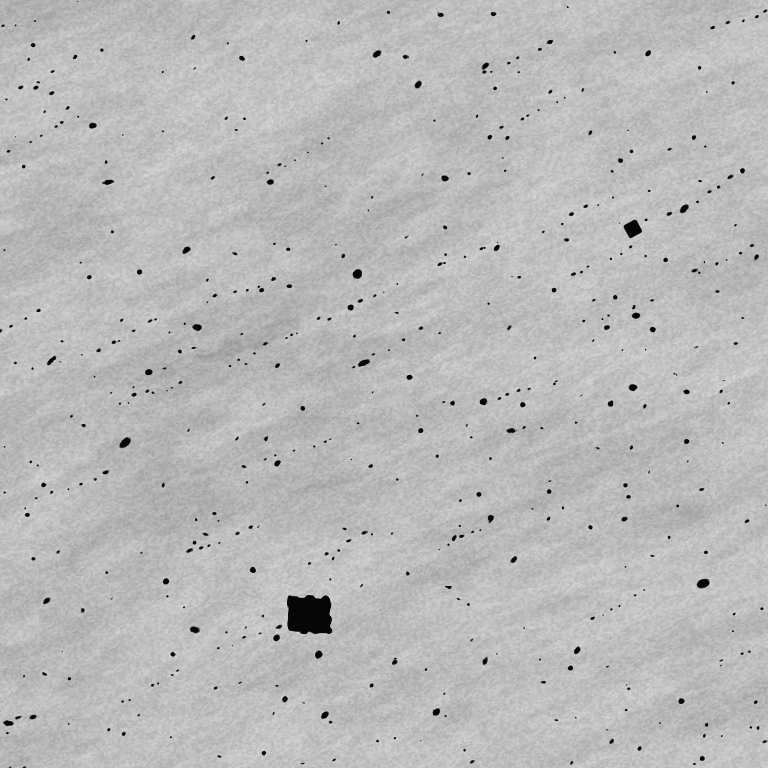
This texture is drawn by a Shadertoy shader. Its source:

```glsl
// Polished grey metal section: pale matrix with slanted streaks and fine grain,
// scattered and chained black pits, two blocky inclusions and one dark vein.
// Smooth cellular noise makes the tone; distance functions make the pits.

const vec3 MATRIX = vec3(0.737);
const vec3 PIT = vec3(0.025);
const float LEAN = 0.40;            // streak direction, radians
const float PATCH_AMP = 0.050;
const float STREAK_AMP = 0.056;
const float FIBRE_AMP = 0.050;
const float GRAIN_AMP = 0.092;
const float VEIN_DEPTH = 0.050;
const float BAND_LIFT = 0.018;
const float RIM_LIFT = 0.035;
const float RIM_WIDTH = 0.0013;
const vec2 CHAIN_CELL = vec2(0.15, 0.07);
const float CHAIN_SHARE = 0.30;
const int BEADS = 6;

vec2 hash2(vec2 p) {
    vec3 a = fract(p.xyx * vec3(0.1031, 0.1030, 0.0973));
    a += dot(a, a.yzx + 33.33);
    return fract((a.xx + a.yz) * a.zy);
}

// Coordinates of a point in a frame turned by the given angle
vec2 turn(vec2 p, float angle) {
    float c = cos(angle), s = sin(angle);
    return vec2(c * p.x + s * p.y, c * p.y - s * p.x);
}

// Smooth cellular noise: cell values blended by distance to jittered seeds
float cellNoise(vec2 p) {
    vec2 id = floor(p);
    float sum = 0.0, total = 0.0;
    for (int y = -1; y <= 1; y++)
    for (int x = -1; x <= 1; x++) {
        vec2 cell = id + vec2(x, y);
        vec2 d = p - cell - hash2(cell + 100.0);
        float w = exp(-6.0 * dot(d, d));
        sum += w * hash2(cell + 217.0).x;
        total += w;
    }
    return sum / total;
}

// Distance to one randomly turned, stretched pit per occupied cell
float scatterPits(vec2 p, float size, float share, vec2 radii, float stretch, float seed) {
    vec2 g = p / size;
    float best = 1.0;
    for (int y = -1; y <= 1; y++)
    for (int x = -1; x <= 1; x++) {
        vec2 cell = floor(g) + vec2(x, y);
        vec2 place = hash2(cell + seed);
        vec2 kind = hash2(cell + seed + 57.0);
        vec2 form = hash2(cell + seed + 131.0);
        if (kind.x > share) continue;
        vec2 d = turn((g - cell - place) * size, LEAN + 1.6 * (form.x - 0.5));
        d.x /= mix(1.0, stretch, form.y * form.y);
        best = min(best, length(d) - mix(radii.x, radii.y, kind.y * kind.y));
    }
    return best;
}

// Distance to short strings of small pits lying along the streaks
float chainPits(vec2 q) {
    vec2 cell = floor(q / CHAIN_CELL);
    vec2 local = q - cell * CHAIN_CELL;
    vec2 kind = hash2(cell + 311.0);
    float best = 1.0;
    if (kind.x > CHAIN_SHARE) return best;
    float slope = 0.3 * (hash2(cell + 353.0).x - 0.5);
    for (int i = 0; i < BEADS; i++) {
        vec2 h = hash2(cell * 7.0 + float(i) * 13.0 + 401.0);
        float x = 0.02 + 0.11 * (float(i) + h.x) / float(BEADS);
        float y = 0.035 + 0.03 * (kind.y - 0.5) + slope * (x - 0.075) + 0.007 * (h.y - 0.5);
        vec2 d = (local - vec2(x, y)) / vec2(1.0 + 0.8 * h.y, 1.0);
        best = min(best, length(d) - mix(0.0011, 0.0025, h.x * h.y));
    }
    return best;
}

float roundedBox(vec2 p, vec2 halfSize, float corner) {
    vec2 d = abs(p) - halfSize + corner;
    return length(max(d, 0.0)) + min(max(d.x, d.y), 0.0) - corner;
}

// Large ragged block with a knob, and a small tilted square
float blocks(vec2 uv) {
    vec2 p = turn(uv - vec2(0.403, 0.200), -0.06);
    float ragged = 0.005 * (cellNoise(uv * 110.0) - 0.5);
    float large = roundedBox(p + vec2(0.06 * p.y, 0.0), vec2(0.028, 0.023), 0.003);
    large = min(large, length(p - vec2(0.019, 0.019)) - 0.007);
    large = min(large, length(p - vec2(-0.006, -0.022)) - 0.005);
    float small = roundedBox(turn(uv - vec2(0.824, 0.702), 0.5), vec2(0.0096), 0.003);
    return min(large + ragged, small);
}

void mainImage(out vec4 fragColor, in vec2 fragCoord) {
    vec2 uv = fragCoord / iResolution.xy;
    float soft = max(0.7 / iResolution.y, 0.0007);

    // Matrix tone in gently bent streak coordinates
    vec2 q = turn(uv, LEAN);
    vec2 bent = q + vec2(0.0, 0.008 * sin(9.0 * q.x + 5.0 * q.y));
    float patchy = cellNoise(bent * vec2(3.5, 8.0) + 20.0);
    float tone = PATCH_AMP * (patchy - 0.5);
    tone += STREAK_AMP * (cellNoise(bent * vec2(10.0, 38.0) + 40.0) - 0.5) * mix(1.5, 0.5, patchy);
    tone += FIBRE_AMP * (cellNoise(bent * vec2(34.0, 120.0) + 60.0) - 0.5);
    tone += GRAIN_AMP * (cellNoise(q * vec2(300.0, 420.0) + 80.0) - 0.5);

    // Dark vein and upright pale band
    vec2 v = turn(uv - vec2(0.295, 0.543), 0.36);
    float ragged = cellNoise(uv * 60.0) - 0.5;
    float width = 0.004 + 0.007 * smoothstep(-0.10, 0.07, v.x) + 0.008 * ragged;
    float vein = smoothstep(0.003, -0.003, abs(v.y) - width) * smoothstep(0.11, 0.09, abs(v.x));
    vec2 b = (uv - vec2(0.605, 0.47)) / vec2(0.018, 0.10);
    tone += BAND_LIFT * exp(-dot(b, b)) - VEIN_DEPTH * vein;

    // Pits of three sizes, denser toward the bottom
    float crowd = mix(1.35, 0.65, uv.y);
    float pits = scatterPits(uv, 0.050, 0.32 * crowd, vec2(0.0016, 0.0041), 1.7, 11.0);
    pits = min(pits, scatterPits(uv, 0.032, 0.18 * crowd, vec2(0.0009, 0.0018), 2.2, 503.0));
    pits = min(pits, scatterPits(uv, 0.160, 0.32, vec2(0.0028, 0.0065), 2.6, 709.0));
    pits = min(pits, chainPits(q));
    pits = min(pits + 0.0012 * (cellNoise(uv * 260.0) - 0.5), blocks(uv));

    tone += RIM_LIFT * exp(-max(pits, 0.0) / RIM_WIDTH);
    vec3 color = mix(PIT, MATRIX + tone, smoothstep(-soft, soft, pits));
    fragColor = vec4(color, 1.0);
}
```
